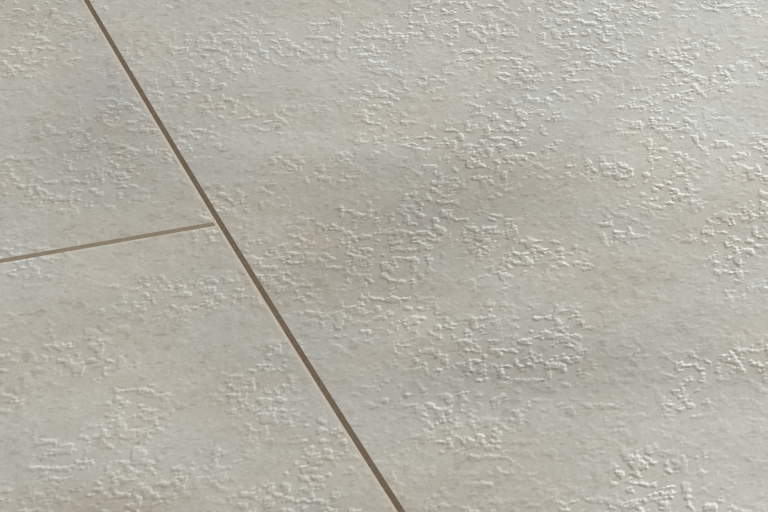
Write a Shadertoy shader that draws this texture.

```glsl
float hash(vec2 cell) {
    vec3 h = fract(vec3(cell.xyx) * vec3(0.1031, 0.1030, 0.0973));
    h += dot(h, h.yzx + 33.33);
    return fract((h.x + h.y) * h.z);
}

float valueNoise(vec2 p) {
    vec2 cell = floor(p);
    vec2 f = fract(p);
    f = f * f * (3.0 - 2.0 * f);
    float low = mix(hash(cell), hash(cell + vec2(1.0, 0.0)), f.x);
    float high = mix(hash(cell + vec2(0.0, 1.0)), hash(cell + 1.0), f.x);
    return mix(low, high, f.y);
}

float fbm(vec2 p, int octaves) {
    float sum = 0.0, weight = 0.5, total = 0.0;
    for (int i = 0; i < octaves; i++) {
        sum += weight * valueNoise(p);
        total += weight;
        weight *= 0.55;
        p = mat2(0.8, 0.6, -0.6, 0.8) * p * 2.03 + 17.3;
    }
    return sum / total;
}

float blob(vec2 p, vec2 centre, vec2 radius) {
    vec2 d = (p - centre) / radius;
    return exp(-dot(d, d));
}

float band(float d, float low, float high, float soft) {
    return smoothstep(low - soft, low + soft, d) * (1.0 - smoothstep(high - soft, high + soft, d));
}

// Broad light and dark clouds across the slabs
float cloudTone(vec2 p) {
    float tone = 0.44 + 0.13 * smoothstep(0.65, 1.5, p.x);
    tone -= 0.23 * blob(p, vec2(0.84, 0.59), vec2(0.31, 0.11));
    tone -= 0.13 * blob(p, vec2(0.63, 0.45), vec2(0.17, 0.07));
    tone -= 0.15 * blob(p, vec2(1.15, 0.28), vec2(0.33, 0.08));
    tone -= 0.18 * blob(p, vec2(0.20, 0.74), vec2(0.17, 0.11));
    tone -= 0.13 * blob(p, vec2(0.14, 0.01), vec2(0.20, 0.05));
    tone += 0.11 * blob(p, vec2(0.66, 0.725), vec2(0.20, 0.025));
    tone += 0.14 * blob(p, vec2(0.80, 0.365), vec2(0.06, 0.035));
    tone += 0.15 * blob(p, vec2(0.68, 0.90), vec2(0.38, 0.14));
    tone += 0.28 * blob(p, vec2(1.45, 0.92), vec2(0.35, 0.26));
    tone += 0.12 * blob(p, vec2(1.45, 0.10), vec2(0.22, 0.20));
    tone += 0.10 * blob(p, vec2(0.32, 0.11), vec2(0.26, 0.08));
    tone += 0.24 * (fbm(p * vec2(4.0, 11.0) + 5.0, 4) - 0.5);
    return tone;
}

// Raised crust, gathered into irregular patches
float crustHeight(vec2 q) {
    float clusters = smoothstep(0.36, 0.66, fbm(q * vec2(8.0, 11.0) + 3.0, 3));
    float chips = fbm(q * vec2(62.0, 80.0), 3);
    return smoothstep(0.46, 0.72, chips) * (0.22 + 0.78 * clusters);
}

float mainSeamX(float y) {
    return mix(0.781, 0.166, y) - 0.028 * y * (1.0 - y);
}

void mainImage(out vec4 fragColor, in vec2 fragCoord) {
    vec2 p = fragCoord / iResolution.y;
    float soft = 0.7 / iResolution.y;

    // Surface coordinates shrink gently with distance
    vec2 surface = vec2(p.x - 0.75, p.y * 1.15) / (1.0 - 0.22 * p.y);

    // Relief lit from the upper right, with stronger sheen on that side
    vec2 lightStep = vec2(0.0020, 0.0026);
    float relief = crustHeight(surface - lightStep) - crustHeight(surface + lightStep);
    float sheen = mix(0.42, 0.78, smoothstep(0.3, 1.4, p.x));
    float tone = cloudTone(p);
    tone += relief * sheen * (relief > 0.0 ? 1.15 : 0.75);

    // Mineral grain and sparse shallow pits
    float grain = fbm(surface * 170.0, 2) - 0.5;
    float mottling = fbm(surface * vec2(24.0, 38.0) + 9.0, 3) - 0.5;
    float pits = smoothstep(0.66, 0.80, fbm(surface * vec2(48.0, 95.0) + 41.0, 2));
    tone += 0.17 * grain + 0.16 * mottling - 0.16 * pits;

    vec3 warmShade = vec3(0.600, 0.578, 0.533);
    vec3 paleStone = vec3(0.822, 0.824, 0.794);
    vec3 color = mix(warmShade, paleStone, clamp(tone, -0.35, 1.35));

    // Faint cool and warm mineral tint
    float tint = fbm(p * vec2(5.0, 9.0) + 23.0, 3) - 0.5;
    color += tint * vec3(-0.025, 0.002, 0.030);
    color += vec3(-0.018, -0.008, 0.012) * blob(p, vec2(0.20, 0.84), vec2(0.08, 0.08));

    // Side joint stops at the main seam
    float seamDistance = (p.x - mainSeamX(p.y)) * 0.855;
    float sideDistance = (p.y - mix(0.490, 0.564, p.x / 0.426)) * 0.985;
    float leftSlab = 1.0 - smoothstep(-soft, soft, seamDistance);
    vec3 sideColor = vec3(0.54, 0.49, 0.42) + 0.05 * grain;
    color = mix(color, sideColor, band(sideDistance, -0.0038, 0.0038, soft) * leftSlab);
    color += 0.035 * band(sideDistance, -0.0080, -0.0042, soft) * leftSlab;

    // Main seam: pale bevel beside a dark groove
    float halfWidth = mix(0.0095, 0.0065, p.y);
    float bevel = band(seamDistance, -halfWidth, -0.3 * halfWidth, soft);
    float groove = band(seamDistance, -0.3 * halfWidth, halfWidth, soft);
    color = mix(color, vec3(0.75, 0.71, 0.65) + 0.05 * grain, bevel);
    color = mix(color, vec3(0.435, 0.385, 0.325) + 0.06 * grain, groove);

    fragColor = vec4(clamp(color, 0.0, 1.0), 1.0);
}
```
